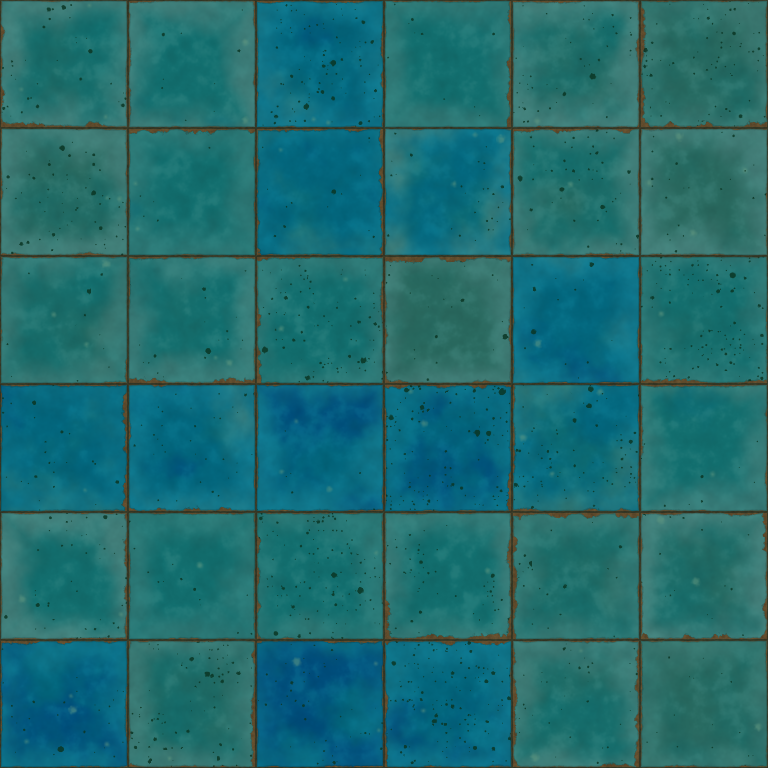
This texture is drawn by a Shadertoy shader. Its source:

```glsl
const float TILES = 6.0;          // repeats across and down
const float JOINT_HALF = 0.007;   // lengths below are fractions of a tile
const float CHIP_DEPTH = 0.042;
const float RIM_WIDTH = 0.30;
const float PIT_AMOUNT = 0.22;
const vec3 GREEN = vec3(0.16, 0.41, 0.37);
const vec3 TEAL = vec3(0.07, 0.43, 0.43);
const vec3 BLUE = vec3(0.01, 0.40, 0.49);
const vec3 DEEP_BLUE = vec3(0.0, 0.30, 0.48);
const vec3 PALE = vec3(0.28, 0.51, 0.49);
const vec3 PALE_BLUE = vec3(0.07, 0.47, 0.55);
const vec3 GROUT = vec3(0.37, 0.29, 0.17);
const vec3 JOINT = vec3(0.20, 0.21, 0.14);
const vec3 PIT = vec3(0.04, 0.21, 0.14);
const vec3 FLECK = vec3(0.40, 0.61, 0.51);

// Integer hash: lattice point to two values in 0..1
vec2 hash2(vec2 p) {
    uvec2 v = uvec2(ivec2(floor(p))) * 1664525u + 1013904223u;
    v.x += v.y * 1664525u;
    v.y += v.x * 1664525u;
    v ^= v >> 16u;
    v.x += v.y * 1664525u;
    v.y += v.x * 1664525u;
    v ^= v >> 16u;
    return vec2(v & 65535u) / 65535.0;
}

float noise(vec2 p) {
    vec2 i = floor(p), f = p - i;
    f = f * f * (3.0 - 2.0 * f);
    return mix(mix(hash2(i).x, hash2(i + vec2(1, 0)).x, f.x),
               mix(hash2(i + vec2(0, 1)).x, hash2(i + vec2(1, 1)).x, f.x), f.y);
}

float fbm(vec2 p) {
    float sum = 0.0, amp = 0.533;
    for (int i = 0; i < 4; i++) {
        sum += amp * noise(p);
        p = mat2(1.6, 1.2, -1.2, 1.6) * p + 17.0;
        amp *= 0.5;
    }
    return sum;
}

// Coverage of randomly placed round marks, one candidate per cell
float marks(vec2 local, vec2 seed, float cells, float chance, float px) {
    vec2 p = local * cells, id = floor(p) + seed;
    vec2 pick = hash2(id), center = 0.3 + 0.4 * hash2(id + 311.0);
    float radius = mix(0.07, 0.22, pick.y * pick.y);
    vec2 q = fract(p) - center;
    float ragged = 0.75 + 0.6 * noise(p * 7.0 + seed);
    float aa = px * cells * 0.7;
    float d = length(q) - radius * ragged;
    return step(pick.x, chance) * (1.0 - smoothstep(-aa, aa, d));
}

// Glaze colour with clouding and a pale worn rim
vec3 glaze(vec2 local, vec2 seed, vec2 traits, float edge) {
    float cloud = fbm(local * 2.6 + seed);
    float mottle = fbm(local * 9.0 + seed + 43.0);
    float tone = traits.x + 0.32 * (cloud - 0.5);
    float blueness = smoothstep(0.66, 0.86, tone);
    vec3 col = mix(GREEN, TEAL, smoothstep(0.05, 0.45, tone));
    col = mix(col, BLUE, blueness);
    col = mix(col, DEEP_BLUE, smoothstep(0.88, 1.02, tone));
    float rim = 1.0 - smoothstep(0.0, RIM_WIDTH, edge + 0.35 * (cloud - 0.5));
    float haze = 0.25 * smoothstep(0.5, 0.8, mottle);
    col = mix(col, mix(PALE, PALE_BLUE, blueness), rim * mix(0.4, 0.9, traits.y) + haze * (1.0 - rim));
    return col * (0.90 + 0.20 * mottle);
}

void mainImage(out vec4 fragColor, in vec2 fragCoord) {
    float px = TILES / iResolution.y;
    vec2 grid = fragCoord * px;
    vec2 tile = floor(grid), local = fract(grid);
    vec2 seed = tile * 97.0 + 13.0;
    vec2 traits = hash2(tile + 5.0), wear = hash2(tile + 71.0);

    // Joints and chipped borders, each side worn differently
    float edge = 1.0, chipped = 1.0;
    for (int side = 0; side < 4; side++) {
        vec2 p = side < 2 ? local : local.yx;
        float d = side % 2 == 0 ? p.x : 1.0 - p.x;
        vec2 sideSeed = seed + float(side) * 211.0;
        float sideWear = pow(hash2(sideSeed).x, 2.5);
        float patches = smoothstep(0.42, 0.8, noise(vec2(p.y * 8.0, 0.0) + sideSeed));
        float grain = fbm(vec2(p.y * 34.0, d * 30.0) + sideSeed);
        float depth = JOINT_HALF * (0.7 + 0.6 * grain)
                    + CHIP_DEPTH * grain * (0.25 * patches + sideWear * (0.25 + patches));
        edge = min(edge, d);
        chipped = min(chipped, d - depth);
    }

    vec3 col = glaze(local, seed, traits, edge);

    // Pits at three sizes, gathered in clusters, and a few pale flecks
    float cluster = smoothstep(0.25, 0.75, noise(local * 3.5 + seed + 29.0));
    float chance = PIT_AMOUNT * mix(0.08, 1.0, wear.x * wear.x) * (0.15 + cluster);
    float pits = 0.0, cells = 9.0;
    for (int layer = 0; layer < 3; layer++) {
        pits = max(pits, marks(local, seed + float(layer) * 503.0, cells, chance, px));
        cells *= 1.75;
    }
    float flecks = marks(local, seed + 1907.0, 8.0, 0.03, px + 0.02);
    col = mix(col, FLECK, 0.5 * flecks);
    col = mix(col, PIT, 0.85 * pits);

    // Grout, darkest along the middle of the joint
    float dirt = fbm(local * 40.0 + seed);
    vec3 grout = mix(JOINT, GROUT, smoothstep(0.002, 0.012, edge)) * (0.8 + 0.4 * dirt);
    col *= 1.0 - 0.18 * (1.0 - smoothstep(0.0, 0.014, chipped));
    col = mix(grout, col, smoothstep(-0.7 * px, 0.7 * px, chipped));
    fragColor = vec4(col, 1.0);
}
```
